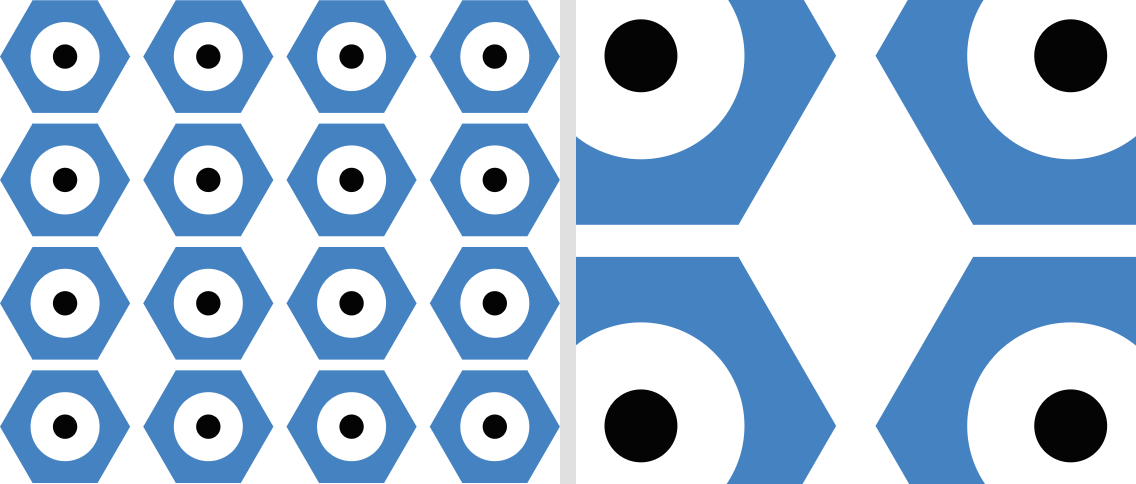
Left, the full canvas; right, a detail of the centre.
A Shadertoy shader for this pattern:

```glsl
float hexagonDistance(vec2 p, float apothem) {
    p = abs(p);
    return max(p.y, dot(p, vec2(0.866025, 0.5))) - apothem;
}

float coverage(float dist, float pixel) {
    return clamp(0.5 - dist / pixel, 0.0, 1.0);
}

void mainImage(out vec4 fragColor, in vec2 fragCoord) {
    // Canvas width is one unit; rows are measured down from the top edge
    float pixel = 1.0 / iResolution.x;
    vec2 uv = vec2(fragCoord.x, iResolution.y - fragCoord.y) * pixel;

    // Square grid of cells, each centred on its own hexagon
    vec2 pitch = vec2(0.2558, 0.2203);
    vec2 cell = (fract((uv - vec2(0.1162, 0.1010)) / pitch + 0.5) - 0.5) * pitch;
    float radius = length(cell);

    // Blue hexagon, white disc, black centre
    vec3 color = vec3(1.0);
    color = mix(color, vec3(0.27, 0.51, 0.76), coverage(hexagonDistance(cell, 0.1006), pixel));
    color = mix(color, vec3(1.0), coverage(radius - 0.0616, pixel));
    color = mix(color, vec3(0.015), coverage(radius - 0.0217, pixel));

    fragColor = vec4(color, 1.0);
}
```
